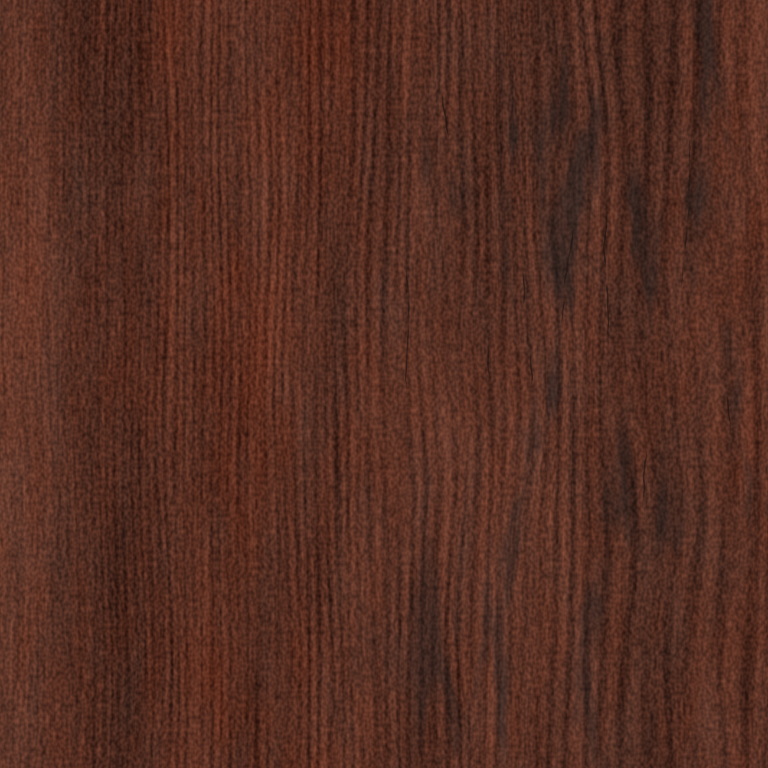
Give the GLSL for this texture, as a three.js fragment shader.

```glsl
// Dark reddish-brown wood with vertical grain, smoky stains and fine cracks.
varying vec2 vUv;

float hash(vec2 p) {
  vec3 q = fract(vec3(p.xyx) * 0.1031);
  q += dot(q, q.yzx + 33.33);
  return fract((q.x + q.y) * q.z);
}

// Dot product of a random unit gradient with the offset from its cell corner
float cornerSlope(vec2 cell, vec2 offset) {
  float angle = 6.2832 * hash(cell);
  return dot(vec2(cos(angle), sin(angle)), offset);
}

float gradientNoise(vec2 p) {
  vec2 i = floor(p), f = fract(p);
  vec2 u = f * f * f * (f * (f * 6.0 - 15.0) + 10.0);
  vec2 e = vec2(1.0, 0.0);
  return mix(mix(cornerSlope(i, f), cornerSlope(i + e, f - e), u.x),
             mix(cornerSlope(i + e.yx, f - e.yx), cornerSlope(i + 1.0, f - 1.0), u.x), u.y);
}

float fbm(vec2 p) {
  float sum = 0.0, gain = 1.0;
  for (int i = 0; i < 4; i++) {
    sum += gain * gradientNoise(p);
    p = p * 2.03 + 17.3;
    gain *= 0.55;
  }
  return sum;
}

// Gently bend the straight grain, more so toward the right
vec2 bendGrain(vec2 p) {
  float knotty = smoothstep(0.35, 0.75, p.x);
  p.x += mix(0.015, 0.045, knotty) * gradientNoise(p * vec2(3.5, 1.8) + 4.0);
  p.x += mix(0.003, 0.014, knotty) * gradientNoise(p * vec2(12.0, 4.0) + 9.0);
  return p;
}

// Growth rings: narrow on the left, wide on the right; ranges about -1 to 1
float growthRings(vec2 p) {
  float phase = 104.0 * p.x - 38.0 * p.x * p.x;
  phase += 0.6 * gradientNoise(vec2(phase * 0.45, p.y * 3.0));
  float wave = sin(6.2832 * phase);
  float strength = 0.8 + 1.3 * gradientNoise(vec2(phase * 0.4, p.y * 2.5) + 31.0);
  strength *= mix(0.35, 1.0, smoothstep(0.05, 0.22, p.x));
  return strength * (wave - 0.3 * wave * wave + 0.15);
}

// Thin, nearly straight splits scattered over the right half
float cracks(vec2 p) {
  float cover = 0.0;
  for (int i = 0; i < 9; i++) {
    float id = float(i);
    vec2 centre = vec2(0.53 + 0.052 * id, hash(vec2(id, 7.0)));
    float reach = mix(0.04, 0.15, hash(vec2(id, 19.0)));
    float along = (p.y - centre.y) / reach;
    float lean = 0.02 * (hash(vec2(id, 43.0)) - 0.5) * along;
    float wiggle = 0.007 * fbm(vec2(id * 5.3, p.y * 9.0));
    float width = 0.0012 * max(1.0 - along * along, 0.0);
    float dist = abs(p.x - centre.x - lean - wiggle);
    float line = 1.0 - smoothstep(width * 0.2, width + 0.0008, dist);
    float broken = smoothstep(-0.25, 0.15, gradientNoise(vec2(id * 3.7, p.y * 28.0)));
    cover = max(cover, line * broken * smoothstep(0.0, 0.0008, width));
  }
  return cover;
}

void main() {
  vec2 grain = bendGrain(vUv);
  float rightSide = smoothstep(0.42, 0.65, vUv.x);

  // Light and dark: broad streaks, rings, fibres and pores
  float broad = fbm(grain * vec2(10.0, 1.5) + 3.0);
  float fibre = fbm(grain * vec2(115.0, 6.0) + 11.0);
  float pores = gradientNoise(vUv * vec2(235.0, 190.0));
  float flecks = gradientNoise(grain * vec2(215.0, 70.0) + 57.0);
  float tone = 0.53 + 0.30 * broad + 0.20 * growthRings(grain);
  tone += 0.26 * fibre + 0.52 * pores + 0.38 * flecks;

  // Pale left edge, then a soft dark band beside it
  tone += 0.20 * (1.0 - smoothstep(0.0, 0.10, grain.x));
  tone -= 0.12 * exp(-pow((grain.x - 0.16) / 0.065, 2.0));
  vec3 color = mix(vec3(0.200, 0.108, 0.082), vec3(0.440, 0.254, 0.192), clamp(tone, -0.2, 1.35));

  // Patches of warmer red, strongest left of the middle, among greyer wood
  float warmth = 0.5 + 0.9 * fbm(grain * vec2(8.0, 2.2) + 23.0);
  warmth *= 0.3 + exp(-pow((grain.x - 0.34) / 0.18, 2.0)) + 0.35 * smoothstep(0.88, 1.0, grain.x);
  color += clamp(warmth, 0.0, 1.0) * vec3(0.032, -0.008, -0.018);
  float greyness = fbm(grain * vec2(34.0, 9.0) + 41.0);
  color += greyness * vec3(-0.008, 0.012, 0.018);

  // Smoky blue-grey stains drawn out along the grain
  float smoke = fbm(grain * vec2(17.0, 3.2) + 71.0);
  float stain = smoothstep(0.08, 0.62, smoke) * rightSide;
  color = mix(color, vec3(0.180, 0.135, 0.125) * (0.7 + 0.6 * tone), 0.75 * stain);

  color = mix(color, vec3(0.120, 0.080, 0.070), 0.65 * cracks(vUv));
  gl_FragColor = vec4(color, 1.0);
}
```
